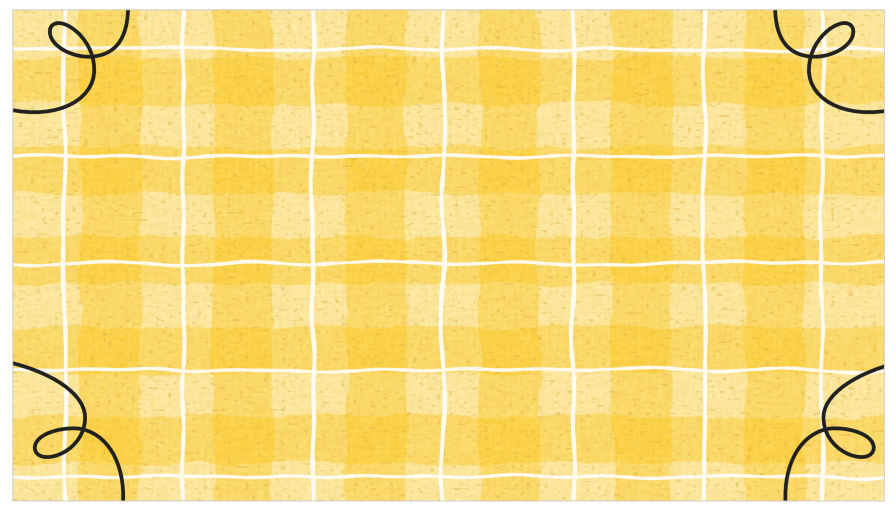
This pattern is drawn by a WebGL 2 fragment shader. Its source:

```glsl
#version 300 es
precision highp float;

uniform vec2 u_resolution;
out vec4 fragColor;

// Lengths are in hundredths of the canvas width
#define BAND_PERIOD vec2(14.83, 10.01)
#define BAND_FIRST vec2(12.3, 7.62)
#define BAND_HALF vec2(3.32, 2.6)
#define BAND_LAST vec2(5.0, 4.0)
#define LINE_PERIOD vec2(14.52, 11.92)
#define LINE_CENTER vec2(49.48, 27.34)
#define LINE_HALF vec2(0.23, 0.19)
#define LINE_REACH vec2(42.3, 23.9)
#define CLOTH_MIN vec2(1.43, 0.78)
#define CLOTH_MAX vec2(98.7, 55.6)
#define INK_HALF 0.21
#define WEAVE 1.0

const vec3 PALE = vec3(0.985, 0.900, 0.610);
const vec3 MID = vec3(0.982, 0.850, 0.410);
const vec3 DEEP = vec3(0.982, 0.820, 0.290);
const vec3 OCHRE = vec3(0.86, 0.68, 0.22);
const vec3 WHITE = vec3(0.995, 0.990, 0.965);
const vec3 INK = vec3(0.13, 0.13, 0.12);
const vec3 FRAME = vec3(0.78);

vec2 hashGradient(vec2 cell) {
  vec3 h = fract(cell.xyx * vec3(0.1031, 0.1030, 0.0973));
  h += dot(h, h.yzx + 33.33);
  float angle = 6.2832 * fract((h.x + h.y) * h.z);
  return vec2(cos(angle), sin(angle));
}

float gradientNoise(vec2 p) {
  vec2 i = floor(p), f = fract(p);
  vec2 u = f * f * f * (f * (f * 6.0 - 15.0) + 10.0);
  vec2 e = vec2(1.0, 0.0);
  float a = dot(hashGradient(i), f);
  float b = dot(hashGradient(i + e.xy), f - e.xy);
  float c = dot(hashGradient(i + e.yx), f - e.yx);
  float d = dot(hashGradient(i + e.xx), f - e.xx);
  return mix(mix(a, b, u.x), mix(c, d, u.x), u.y);
}

// Coverage of a shape from its signed distance
float cover(float dist, float soft) {
  return 1.0 - smoothstep(-soft, soft, dist);
}

// Distance to the nearest wavy-edged band on one axis
float bandDistance(float x, float along, float first, float period, float halfWidth, float last) {
  float k = clamp(round((x - first) / period), 0.0, last);
  float d = x - first - k * period;
  float seed = k * 7.3 + step(0.0, d) * 3.1;
  float wave = 0.75 * gradientNoise(vec2(along * 0.17, seed + 0.4));
  wave += 0.25 * gradientNoise(vec2(along * 0.8, seed + 20.6));
  return abs(d + wave) - halfWidth;
}

// Distance to the nearest hand-drawn line; the outer ones sit slightly inward
float lineDistance(float x, float along, float center, float period, float halfWidth, float reach) {
  float limit = ceil(reach / period);
  float k = clamp(round((x - center) / period), -limit, limit);
  float wave = 0.6 * gradientNoise(vec2(along * 0.13, k * 5.7 + 0.35));
  float width = halfWidth * (1.0 + 0.4 * gradientNoise(vec2(along * 0.5, k * 3.3 + 9.5)));
  return abs(x - center - clamp(k * period, -reach, reach) + wave) - width;
}

float segmentDistance(vec2 p, vec2 a, vec2 b) {
  vec2 ab = b - a;
  return length(p - a - ab * clamp(dot(p - a, ab) / dot(ab, ab), 0.0, 1.0));
}

float bezierDistance(vec2 p, vec2 a, vec2 b, vec2 c, vec2 d) {
  float best = 1e3;
  vec2 previous = a;
  for (int i = 1; i <= 16; i++) {
    float t = float(i) / 16.0, s = 1.0 - t;
    vec2 point = s * s * s * a + 3.0 * s * t * (s * b + t * c) + t * t * t * d;
    best = min(best, segmentDistance(p, previous, point));
    previous = point;
  }
  return best;
}

// Looping flourishes, mirrored onto the right side
float flourishDistance(vec2 p) {
  bool right = p.x > 50.0;
  vec2 q = vec2(right ? 100.8 - p.x : p.x, p.y);
  float d = bezierDistance(q, vec2(0.1, 44.7), vec2(6.25, 43.0), vec2(10.9, 45.6), vec2(10.5, 49.35));
  d = min(d, bezierDistance(q, vec2(10.5, 49.35), vec2(10.2, 53.0), vec2(6.25, 55.3), vec2(5.6, 53.5)));
  d = min(d, bezierDistance(q, vec2(5.6, 53.5), vec2(5.2, 51.7), vec2(8.1, 50.1), vec2(10.5, 50.4)));
  d = min(d, bezierDistance(q, vec2(10.5, 50.4), vec2(13.0, 50.7), vec2(14.3, 52.5), vec2(14.3, 56.1)));
  q.x += right ? 0.6 : 0.0;
  d = min(d, bezierDistance(q, vec2(-0.1, 16.5), vec2(5.2, 15.5), vec2(9.6, 12.9), vec2(9.5, 10.0)));
  d = min(d, bezierDistance(q, vec2(9.5, 10.0), vec2(9.4, 6.1), vec2(4.4, 4.6), vec2(3.9, 6.5)));
  d = min(d, bezierDistance(q, vec2(3.9, 6.5), vec2(3.6, 8.2), vec2(6.8, 9.1), vec2(8.9, 8.85)));
  return min(d, bezierDistance(q, vec2(8.9, 8.85), vec2(12.2, 8.3), vec2(14.1, 4.6), vec2(13.7, 0.1)));
}

void main() {
  float pixel = 100.0 / u_resolution.x;
  vec2 p = gl_FragCoord.xy * pixel;

  // Overlapping bands
  float column = cover(bandDistance(p.x, p.y, BAND_FIRST.x, BAND_PERIOD.x, BAND_HALF.x, BAND_LAST.x), pixel);
  float row = cover(bandDistance(p.y, p.x, BAND_FIRST.y, BAND_PERIOD.y, BAND_HALF.y, BAND_LAST.y), pixel);
  vec3 color = mix(mix(PALE, MID, column), mix(MID, DEEP, column), row);

  // Woven threads and ochre flecks
  float warp = gradientNoise(p * vec2(2.6, 0.35));
  float weft = gradientNoise(p * vec2(0.35, 2.6) + 41.3);
  float grain = gradientNoise(p * 2.1 + 17.7);
  color += WEAVE * (warp + weft + grain) * vec3(0.012, 0.022, 0.05);
  float fleck = smoothstep(0.2, 0.55, gradientNoise(p * vec2(1.5, 2.5) + 73.1) + 0.3 * weft);
  color = mix(color, OCHRE, 0.4 * WEAVE * fleck);

  // White grid
  float lineX = lineDistance(p.x, p.y, LINE_CENTER.x, LINE_PERIOD.x, LINE_HALF.x, LINE_REACH.x);
  float lineY = lineDistance(p.y, p.x, LINE_CENTER.y, LINE_PERIOD.y, LINE_HALF.y, LINE_REACH.y);
  color = mix(color, WHITE, 0.94 * cover(min(lineX, lineY), 0.7 * pixel));

  color = mix(color, INK, cover(flourishDistance(p) - INK_HALF, 0.7 * pixel));

  // White margin with a thin frame
  vec2 outside = abs(p - 0.5 * (CLOTH_MIN + CLOTH_MAX)) - 0.5 * (CLOTH_MAX - CLOTH_MIN);
  float edge = max(outside.x, outside.y);
  color = mix(vec3(1.0), color, cover(edge, 0.5 * pixel));
  color = mix(color, FRAME, 0.8 * cover(abs(edge) - 0.06, 0.6 * pixel));
  fragColor = vec4(color, 1.0);
}
```
